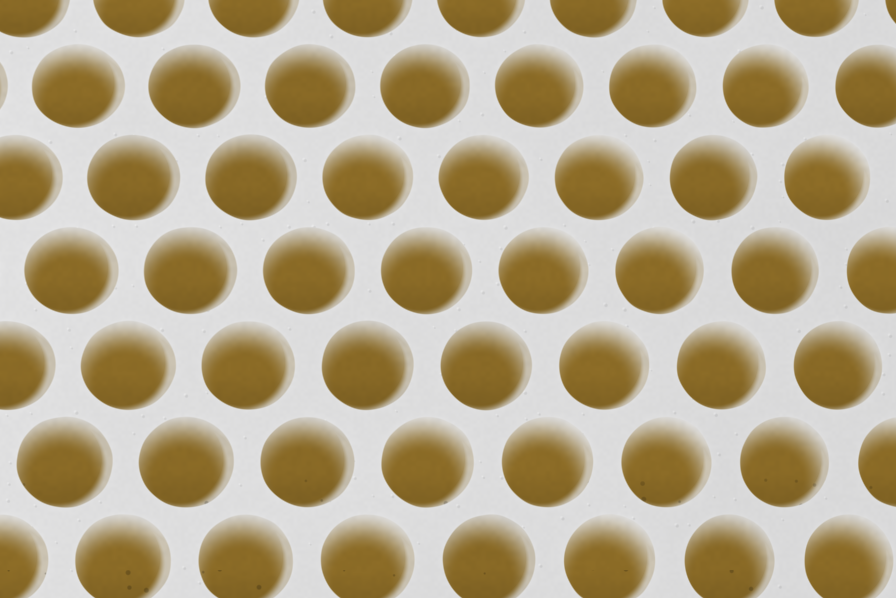
Reproduce this pattern procedurally as a WebGL 1 fragment shader.

```glsl
precision highp float;
// White plaster slab pierced by staggered rows of round holes with shaded golden walls.
uniform vec2 u_resolution;

const float ROWS = 7.0;
const vec3 PLASTER = vec3(0.862, 0.862, 0.864);
const vec3 GOLD = vec3(0.525, 0.405, 0.145);

float hash(vec2 p) {
  vec3 q = fract(vec3(p.xyx) * 0.1031);
  q += dot(q, q.yzx + 33.33);
  return fract((q.x + q.y) * q.z);
}

float noise(vec2 p) {
  vec2 i = floor(p);
  vec2 f = fract(p);
  f = f * f * (3.0 - 2.0 * f);
  float a = mix(hash(i), hash(i + vec2(1.0, 0.0)), f.x);
  float b = mix(hash(i + vec2(0.0, 1.0)), hash(i + vec2(1.0, 1.0)), f.x);
  return mix(a, b, f.y);
}

// One small dot in a random share of the cells of a grid.
float specks(vec2 p, float scale, float share, float size, float aa) {
  vec2 cell = floor(p * scale);
  vec2 center = 0.25 + 0.5 * vec2(hash(cell + 7.0), hash(cell + 19.0));
  float radius = size * (0.5 + hash(cell + 31.0));
  float d = length(fract(p * scale) - center) / scale;
  float dot1 = 1.0 - smoothstep(radius - aa, radius + aa, d);
  return dot1 * step(hash(cell + 3.0), share);
}

// Row height and spacing grow slowly down the slab: perspective.
float rowHeight(float row) {
  return -0.006 + 0.1484 * row + 0.00147 * row * row;
}

float columnSpacing(float row) {
  return 0.190 + 0.00225 * row;
}

// Column index of the hole nearest to x; odd rows are shifted by half a step.
float nearestColumn(float x, float row) {
  float stagger = 0.5 * mod(row, 2.0);
  return floor((x - 0.615) / columnSpacing(row) - stagger + 0.5) + stagger;
}

vec2 holeCenter(float column, float row) {
  float x = 0.615 + columnSpacing(row) * column - 0.0006 * column * column;
  return vec2(x, rowHeight(row));
}

vec2 holeRadius(float column, float row) {
  return vec2(0.0748 - 0.001 * column + 0.0006 * row, 0.0684 + 0.00147 * row);
}

// Wall colour at q in the unit disc (y down): lit at the top right, dark below.
vec3 wallColor(vec2 q, float column, float seed) {
  vec2 darkCenter = vec2(-0.12 - 0.025 * column, 0.38 + 0.06 * (seed - 0.5));
  float light = smoothstep(0.6, 1.55, length(q - darkCenter));
  light = max(light, 0.75 * smoothstep(0.82, 1.04, length(q - vec2(-0.14, 0.06))));
  vec3 gold = GOLD * (1.03 - 0.08 * smoothstep(0.1, 0.9, q.y));
  return mix(gold, PLASTER, light);
}

vec3 plasterColor(vec2 p, float aa) {
  float cloud = noise(p * 5.0) - 0.5;
  float grain = noise(p * 170.0) - 0.5;
  float tone = 1.0 + 0.015 * cloud + 0.014 * grain - 0.02 * (p.x - 0.75);
  float pits = specks(p, 28.0, 0.3, 0.0018, aa);
  float glints = specks(p + 0.0025, 28.0, 0.3, 0.0015, aa);
  return PLASTER * (tone + 0.04 * glints - 0.07 * pits);
}

void main() {
  // Slab coordinates in canvas heights, y pointing down.
  vec2 p = vec2(gl_FragCoord.x, u_resolution.y - gl_FragCoord.y) / u_resolution.y;
  float aa = 1.0 / u_resolution.y;
  vec3 color = plasterColor(p, aa);

  for (float row = 0.0; row < ROWS; row++) {
    float column = nearestColumn(p.x, row);
    vec2 radius = holeRadius(column, row);
    vec2 q = (p - holeCenter(column, row)) / radius;
    float seed = hash(vec2(column * 2.0 + 40.0, row + 11.0));

    // Slightly uneven rim
    float wobble = 0.022 * (noise(q * 2.5 + seed * 50.0) - 0.5);
    float rim = (length(q) - 1.0 + wobble) * radius.y;
    float inside = 1.0 - smoothstep(-aa, aa, rim);

    // Bevel glow around the opening
    color *= 1.0 + 0.02 * exp(-max(rim, 0.0) * 220.0);

    // Wall with faint grain, and stains in the lower rows
    vec3 wall = wallColor(q, column, seed);
    wall *= 1.0 + 0.03 * (noise(p * 120.0) - 0.5) + 0.03 * (seed - 0.5);
    float stains = specks(p, 34.0, 0.16, 0.0028, aa);
    wall *= 1.0 - 0.2 * stains * smoothstep(0.7, 0.85, p.y) * step(0.2, q.y);
    color = mix(color, wall, inside);
  }
  gl_FragColor = vec4(color, 1.0);
}
```
